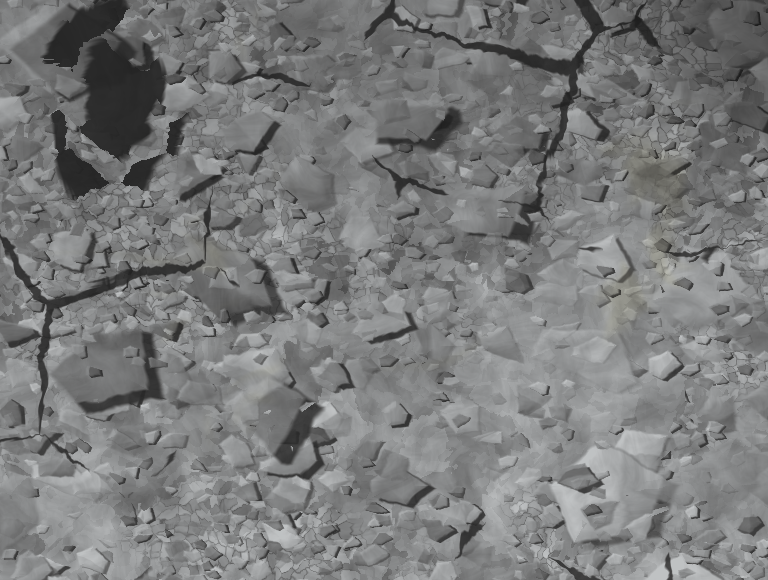
Write a WebGL 1 fragment shader that draws this texture.

```glsl
precision highp float;
// Grey quarry rubble: dusty angular slabs and stones over patchy gravel, with cracks and a dark hollow.
uniform vec2 u_resolution;

#define ROCK_TONE 0.555
#define GROUND_TONE 0.515
#define DARK_TONE 0.15
#define TONE_SPREAD 0.19
#define SHADOW_DEPTH 0.85
#define SHADOW_SHIFT vec2(0.085, -0.06)
#define LIGHT_DIR vec2(-0.55, 0.83)
#define EDGE_SOFT 0.0018
#define CRACK_WIDTH 0.05
#define HOLLOW_AT vec2(0.2, 0.82)
#define HOLLOW_SIZE 0.083

vec2 hash2(vec2 c) {
  vec3 q = fract(c.xyx * vec3(0.1031, 0.1030, 0.0973));
  q += dot(q, q.yzx + 33.33);
  return fract((q.xx + q.yz) * q.zy);
}

// Layered, mutually bent sines, roughly -1 to 1.
float waves(vec2 p) {
  float sum = 0.0, amp = 0.6;
  for (int i = 0; i < 5; i++) {
    p = mat2(1.5, 1.1, -1.1, 1.5) * p + 1.7;
    p += 0.6 * sin(p.yx * 1.2);
    sum += amp * sin(p.x) * sin(p.y);
    amp *= 0.62;
  }
  return sum;
}

vec2 waves2(vec2 p) { return vec2(waves(p), waves(p + 9.4)); }

// 1 where a distance is negative, with a soft border.
float inside(float d, float soft) { return 1.0 - smoothstep(-soft, soft, d); }

// Cellular noise: x = gap between the two nearest points, y = random value of the cell.
vec2 cells(vec2 p) {
  float near = 9.0, second = 9.0, id = 0.0;
  for (int j = -1; j <= 1; j++) for (int i = -1; i <= 1; i++) {
    vec2 c = floor(p) + vec2(i, j);
    vec2 r = hash2(c);
    float d = length(c + r - p);
    if (d < near) { second = near; near = d; id = fract(r.x * 7.0 + r.y * 5.0); }
    else second = min(second, d);
  }
  return vec2(second - near, id);
}

// Random convex stone: x = signed distance, yz = direction of the nearest face.
vec3 stone(vec2 q, vec2 seed) {
  vec3 best = vec3(length(q) - 0.58, normalize(q + 0.0001));
  for (int k = 0; k < 5; k++) {
    vec2 r = hash2(seed + float(k) * vec2(7.0, 3.0));
    float a = (float(k) + 0.6 * (r.x - 0.5)) * 1.2566 + seed.x;
    vec2 face = vec2(cos(a), sin(a));
    float d = dot(q, face) - mix(0.17, 0.43, r.y);
    if (d > best.x) best = vec3(d, face);
  }
  return best;
}

// Paints one size of scattered stones, with their shadows, over the tone below.
float scatter(float tone, vec2 p, float scale, float cover, float seed) {
  mat2 turn = mat2(cos(seed), sin(seed), -sin(seed), cos(seed));
  vec2 q = turn * p * scale + seed;
  q += 0.06 * waves2(q * 1.1);
  float grain = waves(p * 15.0 + seed);
  for (int j = -1; j <= 1; j++) for (int i = -1; i <= 1; i++) {
    vec2 c = floor(q) + vec2(i, j);
    vec2 key = c + seed * 13.0;
    vec2 place = hash2(key), kind = hash2(key + 51.0), look = hash2(key + 97.0);
    if (kind.x > cover) continue;
    vec2 v = (q - c - 0.5 - 0.7 * (place - 0.5)) * turn;
    v = vec2(v.x + 0.9 * (kind.y - 0.4) * v.y, v.y * 1.35);
    vec3 s = stone(v, key);
    // Only some stones stand proud enough for a deep shadow.
    float proud = smoothstep(0.35, 0.9, place.y);
    float shade = inside(stone(v - SHADOW_SHIFT * (0.3 + proud), key).x, 0.025);
    tone = mix(tone, DARK_TONE, SHADOW_DEPTH * shade * (0.15 + 0.85 * proud));
    // Flat top broken by one ridge, with bevelled faces around it.
    float angle = 6.2832 * look.y;
    float ridge = dot(v, vec2(cos(angle), sin(angle))) - 0.08 + 0.07 * grain;
    float body = ROCK_TONE + TONE_SPREAD * (look.x - 0.5) + 0.075 * grain;
    body -= 0.10 * smoothstep(-0.03, 0.03, ridge) * place.x;
    body += 0.06 * dot(s.yz, LIGHT_DIR) * smoothstep(-0.16, -0.03, s.x + 0.05 * grain);
    float dusty = mix(0.55, 1.0, smoothstep(0.0, 0.6, look.y));
    tone = mix(tone, body, dusty * inside(s.x, EDGE_SOFT * scale + 0.01));
  }
  return tone;
}

void main() {
  vec2 p = gl_FragCoord.xy / u_resolution.y;
  float aspect = u_resolution.x / u_resolution.y;
  float broad = waves(p * 2.0);
  vec2 ragged = waves2(p * 9.0);
  float loose = smoothstep(-0.3, 0.4, waves(p * 2.7 + 1.0));

  // Dusty rock face with patches of gravel
  vec2 slab = cells(p * 10.0 + 0.35 * ragged);
  vec2 grit = cells(p * 58.0 + 1.3 * ragged);
  float tone = GROUND_TONE + 0.12 * (slab.y - 0.5) + 0.08 * waves(p * 13.0);
  tone += (0.05 + 0.13 * loose) * (grit.y - 0.5);
  tone *= 1.0 - 0.3 * loose * inside(grit.x - 0.1, 0.14) * smoothstep(0.2, 0.8, slab.y + 0.4 * ragged.x);

  // Stones of all sizes, then loose chips on top
  tone = scatter(tone, p, 30.0, 0.25 + 0.45 * loose, 3.0);
  tone = scatter(tone, p, 15.0, 0.60, 11.0);
  tone = scatter(tone, p, 8.0, 0.65, 23.0);
  tone = scatter(tone, p, 4.2, 0.62, 37.0);
  tone = scatter(tone, p, 11.0, 0.22, 71.0);
  tone = scatter(tone, p, 27.0, 0.12 + 0.5 * loose, 53.0);

  // Broken cracks along large cell borders
  float width = CRACK_WIDTH * smoothstep(0.0, 0.5, waves(p * 2.6 + 4.0));
  float border = cells(p * 3.2 + 0.05 * ragged).x;
  tone = mix(tone, DARK_TONE, 0.85 * (1.0 - smoothstep(width - 0.02, width + 0.001, border)) * step(0.008, width));

  // Dust, fading light and the dim upper right corner
  tone += 0.02 * broad + 0.02 * waves(p * 34.0);
  tone *= mix(1.08, 0.90, smoothstep(0.2, 1.0, p.y));
  tone *= 1.0 - 0.4 * (1.0 - smoothstep(0.0, 0.35, length(p - vec2(aspect, 1.0))));

  // Dark hollow between broken blocks
  float hollow = length((p - HOLLOW_AT) * vec2(1.0, 0.6)) - HOLLOW_SIZE;
  hollow += 0.09 * (cells(p * 15.0 + 0.3 * ragged).y - 0.45) + 0.02 * ragged.y;
  tone = mix(tone, DARK_TONE + 0.02 * ragged.x, 0.95 * inside(hollow, 0.006));

  // Neutral grey, faintly cool when bright, with rare ochre stains
  tone = clamp(tone, 0.1, 0.76);
  vec3 rock = tone * mix(vec3(1.0), vec3(0.988, 1.0, 1.006), smoothstep(0.3, 0.6, tone));
  float stain = smoothstep(0.45, 0.9, waves(p * 3.1 + 7.0));
  gl_FragColor = vec4(rock * mix(vec3(1.0), vec3(1.01, 1.0, 0.94), stain), 1.0);
}
```
